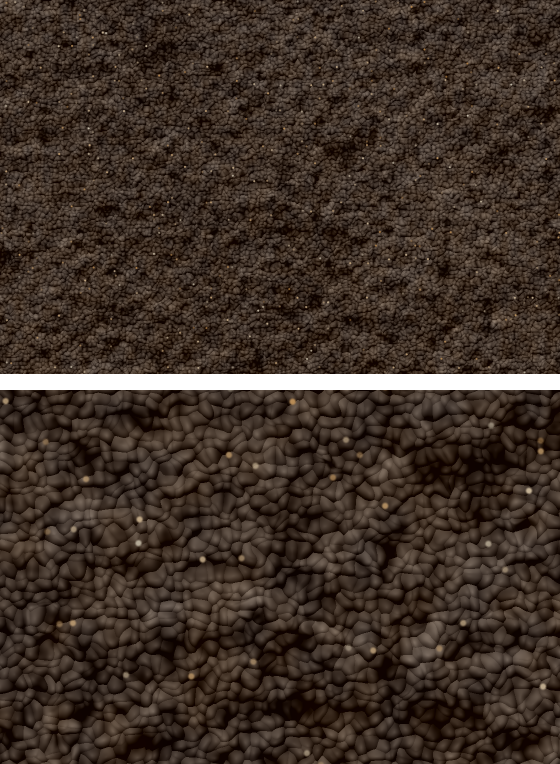
Top: the whole. Bottom: its middle third, enlarged.
Reproduce this texture procedurally as a WebGL 1 fragment shader.

```glsl
precision highp float;
// Dark brown crumbly soil: fine lit grains, small clumps, hollows and mineral glints.

uniform vec2 u_resolution;

#define GRAIN_ROWS 98.0      // grains per canvas height
#define LUMP_ROWS 12.0       // cells that may hold a clump
#define GLINT_ROWS 86.0      // cells that may hold a glint
#define GLINT_SHARE 0.035
#define TONE_MEAN 0.37
#define CONTRAST 1.22
#define LIGHT_DIR vec2(-0.30, 0.95)
#define SOIL_DARK vec3(0.10, 0.05, 0.02)
#define SOIL_PALE vec3(0.47, 0.41, 0.36)
#define GLINT_GOLD vec3(0.72, 0.52, 0.28)
#define GLINT_WHITE vec3(0.78, 0.75, 0.68)

vec3 hash3(vec2 p) {
  vec3 q = fract(p.xyx * vec3(0.1031, 0.1030, 0.0973));
  q += dot(q, q.yxz + 33.33);
  return fract((q.xxy + q.yzz) * q.zyx);
}

float noise(vec2 p) {
  vec2 i = floor(p), f = fract(p);
  f = f * f * (3.0 - 2.0 * f);
  float low = mix(hash3(i).x, hash3(i + vec2(1.0, 0.0)).x, f.x);
  float high = mix(hash3(i + vec2(0.0, 1.0)).x, hash3(i + vec2(1.0)).x, f.x);
  return mix(low, high, f.y);
}

// Slope of the noise towards the light: bright on faces that see it.
float relief(vec2 p) {
  return noise(p - 0.35 * LIGHT_DIR) - noise(p + 0.35 * LIGHT_DIR);
}

// Tone of the nearest grain: lit side, dark gaps, own shade.
float grainTone(vec2 p) {
  vec2 cell = floor(p), toGrain = vec2(0.0);
  float nearest = 8.0, shade = 0.5;
  for (int y = -1; y <= 1; y++) {
    for (int x = -1; x <= 1; x++) {
      vec2 id = cell + vec2(float(x), float(y));
      vec3 h = hash3(id + 17.0);
      vec2 v = p - id - 0.1 - 0.8 * h.xy;
      float d = length(v) + 0.18 * (h.z - 0.5);
      if (d < nearest) {
        nearest = d;
        toGrain = v;
        shade = h.z;
      }
    }
  }
  return 0.42 * dot(toGrain, LIGHT_DIR) + 0.62 * (0.43 - nearest) + 0.22 * (shade - 0.5);
}

// Scattered clumps with a shadow below, more frequent to the upper right.
float lumpTone(vec2 p, vec2 uv) {
  vec2 id = floor(p);
  vec3 h = hash3(id + 71.0);
  float present = step(h.z, 0.10 + 0.30 * smoothstep(0.7, 1.7, uv.x + uv.y));
  float radius = mix(0.10, 0.22, fract(h.z * 37.0));
  vec2 v = (fract(p) - 0.32 - 0.36 * h.xy) / radius;
  float body = 1.0 - smoothstep(0.75, 1.05, length(v));
  float shadow = 1.0 - smoothstep(0.6, 1.2, length(v + 0.6 * LIGHT_DIR));
  return present * (body * (0.10 + 0.20 * dot(v, LIGHT_DIR)) - 0.28 * shadow * (1.0 - body));
}

vec3 soil(vec2 uv) {
  vec2 warp = vec2(noise(uv * 70.0), noise(uv * 70.0 + 31.0)) - 0.5;
  float tone = grainTone(uv * GRAIN_ROWS + 0.9 * warp);

  // Crumbs and hollows, from a few grains wide to broad patches.
  tone += 0.30 * relief(uv * 46.0 + 5.0) + 0.24 * relief(uv * 24.0 + 43.0);
  tone += 0.30 * (noise(uv * 150.0 + 9.0) - 0.5);
  tone += 0.12 * (noise(uv * 9.0) - 0.5) + 0.08 * (noise(uv * 2.5 + 3.0) - 0.5);
  tone -= 0.30 * smoothstep(0.72, 0.95, noise(uv * vec2(26.0, 34.0) + 60.0));
  tone += lumpTone(uv * LUMP_ROWS + 0.25 * warp, uv);
  tone = max(TONE_MEAN + CONTRAST * tone, -0.12);

  vec3 color = mix(SOIL_DARK, SOIL_PALE, tone);
  float warmth = noise(uv * 40.0 + 80.0) - 0.5 + 0.3 * (0.5 - uv.y);
  color += 0.022 * warmth * vec3(1.0, 0.1, -1.0);

  // Tiny golden and white glints.
  vec2 p = uv * GLINT_ROWS;
  vec3 h = hash3(floor(p) + 137.0);
  float spot = 1.0 - smoothstep(0.12, 0.34, length(fract(p) - 0.34 - 0.32 * h.xy));
  float strength = step(h.z, GLINT_SHARE) * mix(0.35, 1.0, fract(h.z * 611.0));
  return mix(color, mix(GLINT_GOLD, GLINT_WHITE, fract(h.x * 29.0)), spot * strength);
}

void main() {
  // Average four samples per pixel to smooth the grain edges.
  vec3 sum = vec3(0.0);
  for (int j = 0; j < 2; j++) {
    for (int i = 0; i < 2; i++) {
      vec2 offset = 0.5 * vec2(float(i), float(j)) - 0.25;
      sum += soil((gl_FragCoord.xy + offset) / u_resolution.y);
    }
  }
  gl_FragColor = vec4(clamp(sum / 4.0, 0.0, 1.0), 1.0);
}
```
